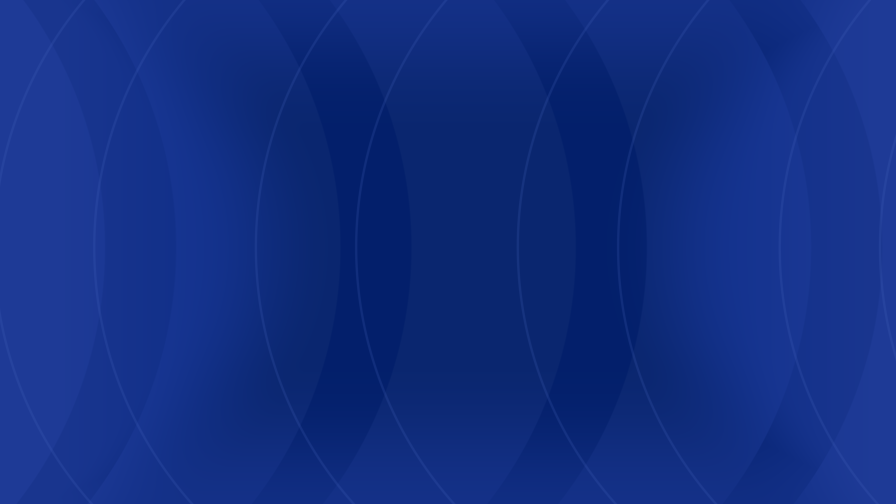
This background is drawn by a Shadertoy shader. Its source:

```glsl
// Deep blue backdrop with soft side glows, curved dark bands and thin bright arcs.

// Horizontal bend of a circle of the given radius at height y from its middle.
float bend(float radius, float y) {
    return radius - sqrt(radius * radius - y * y);
}

// Signed distance from x to the nearest of a row of evenly spaced centres.
float repeatAround(float x, float centre, float period) {
    return mod(x - centre + 0.5 * period, period) - 0.5 * period;
}

void mainImage(out vec4 fragColor, in vec2 fragCoord) {
    vec2 p = fragCoord / iResolution.y;
    p.x += 0.5 * (16.0 / 9.0 - iResolution.x / iResolution.y);
    float pixel = 1.0 / iResolution.y;
    float y = p.y - 0.509;
    float fromCentre = abs(p.x - 0.926);

    // Dark middle, lighter towards the top and bottom
    float rim = smoothstep(0.22, 0.52, abs(y));
    vec3 color = mix(vec3(0.040, 0.150, 0.435), vec3(0.078, 0.190, 0.530), rim);

    // Rounded glows reaching in from both sides
    float glow = smoothstep(0.25, 0.56, fromCentre - 1.1 * y * y);
    vec3 glowColor = mix(vec3(0.080, 0.200, 0.560), vec3(0.118, 0.228, 0.588),
                         smoothstep(0.50, 0.85, fromCentre));
    color = mix(color, glowColor, glow);

    // Dark bands bulging to the right, faint where the backdrop is light
    float bandX = repeatAround(p.x + bend(0.824, y), 0.279, 0.467);
    float band = 1.0 - smoothstep(-pixel, pixel, abs(bandX) - 0.0705);
    float bandStrength = mix(0.8, 0.17, max(glow, rim));
    color = mix(color, vec3(0.004, 0.116, 0.416), band * bandStrength);

    // Pairs of thin arcs bulging to the left
    float radius = 0.764;
    float slope = sqrt(radius * radius - y * y) / radius;
    float arcX = p.x - bend(radius, y);
    float arcDistance = min(abs(repeatAround(arcX, -0.012, 0.5197)),
                            abs(repeatAround(arcX, 0.187, 0.5197))) * slope;
    float arc = 1.0 - smoothstep(0.0008, 0.0018 + pixel, arcDistance);
    color = mix(color, vec3(0.28, 0.40, 0.75), 0.2 * arc);

    fragColor = vec4(color, 1.0);
}
```
